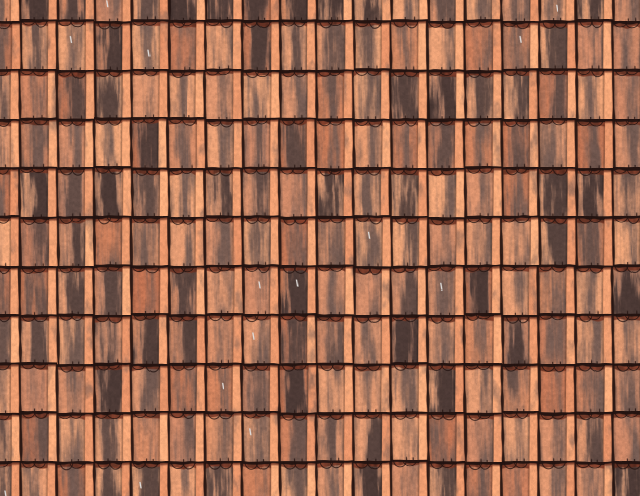
This texture is drawn by a WebGL 2 fragment shader. Its source:

```glsl
#version 300 es
precision highp float;
// Sunlit clay roof: rows of flat, weather-stained tiles with raised side rolls.
uniform vec2 u_resolution;
out vec4 outColor;

#define TILE vec2(0.0747, 0.0987)   // tile size, in canvas heights
#define ORIGIN vec2(0.041, 0.070)   // corner of the first whole tile
#define ROLL 0.75                   // where the raised roll begins across a tile
#define JOINT 0.035                 // width of the dark side joint
#define LIP 0.052                   // height of the dark gap under each row
#define WEAR 0.95                   // strength of the stains
#define WOBBLE vec2(0.05, 0.045)    // misalignment of the tiles

const vec3 LIGHT_CLAY = vec3(0.93, 0.65, 0.47);
const vec3 CLAY = vec3(0.76, 0.50, 0.38);
const vec3 RED_CLAY = vec3(0.70, 0.40, 0.28);
const vec3 SOOT = vec3(0.42, 0.33, 0.30);
const vec3 DEEP_SOOT = vec3(0.23, 0.17, 0.16);
const vec3 SHADE = vec3(0.40, 0.18, 0.12);
const vec3 GAP = vec3(0.13, 0.07, 0.06);

float hash(vec2 p) {
  vec3 q = fract(p.xyx * vec3(0.1031, 0.1030, 0.0973));
  q += dot(q, q.yzx + 33.33);
  return fract((q.x + q.y) * q.z);
}

float noise(vec2 p) {
  vec2 i = floor(p), f = fract(p);
  f = f * f * (3.0 - 2.0 * f);
  return mix(mix(hash(i), hash(i + vec2(1, 0)), f.x),
             mix(hash(i + vec2(0, 1)), hash(i + vec2(1, 1)), f.x), f.y);
}

float fbm(vec2 p) {
  float sum = 0.0, amp = 0.5;
  for (int i = 0; i < 4; i++) {
    sum += amp * noise(p);
    p = p * 2.03 + 17.1;
    amp *= 0.5;
  }
  return sum;
}

// Soft coverage of a stroke with the given half width
float stroke(float d, float halfWidth, float soft) {
  return 1.0 - smoothstep(halfWidth - soft, halfWidth + soft, abs(d));
}

// Pan: clay tint, streaks of soot, grain
vec3 panColor(vec2 f, vec2 id, vec2 g) {
  float tint = hash(id + 51.0), dirt = hash(id + 87.0);
  vec3 c = mix(CLAY, LIGHT_CLAY, tint * 0.8);
  c = mix(c, RED_CLAY, 0.75 * smoothstep(0.6, 1.0, hash(id + 23.0)));
  vec2 q = vec2(f.x * 5.0, f.y * 1.3) + 40.0 * vec2(hash(id + 5.0), hash(id + 9.0));
  float streak = fbm(q) + 0.25 * (noise(q * vec2(4.0, 1.2)) - 0.5);
  float middle = exp(-pow((f.x - 0.38 - 0.2 * hash(id + 3.0)) / 0.25, 2.0));
  float stain = smoothstep(0.22, 0.80, streak * 0.75 + 0.33 * middle + 0.30 * (dirt - 0.5));
  c = mix(c, SOOT, WEAR * stain);
  c = mix(c, DEEP_SOOT, WEAR * smoothstep(0.55, 1.0, stain) * smoothstep(0.35, 1.0, dirt) * 0.8);
  c *= 1.0 + 0.22 * (fbm(g * vec2(14.0, 18.0)) - 0.47);
  return c * mix(0.88, 1.06, smoothstep(0.0, 0.14, f.x));
}

// Roll: rounded shading with a bright crest
vec3 rollColor(float t, vec2 id, vec2 g) {
  vec3 c = mix(RED_CLAY * 1.12, LIGHT_CLAY, 0.45 + 0.55 * hash(id + 71.0));
  c = mix(c, SOOT, 0.55 * smoothstep(0.5, 0.8, fbm(g * vec2(3.0, 2.0) + 7.0)));
  float crest = 1.0 - pow(abs(t - 0.42) / 0.58, 2.0);
  c *= mix(vec3(0.58, 0.46, 0.43), vec3(1.06), smoothstep(-0.1, 0.75, crest));
  return c * (1.0 + 0.2 * (fbm(g * 16.0) - 0.47));
}

void main() {
  vec2 p = gl_FragCoord.xy / u_resolution.y;
  vec2 g = (p - ORIGIN) / TILE;
  vec2 px = 0.8 / (u_resolution.y * TILE);

  // Row and column, with each shared edge shifted a little
  float edge = round(g.y);
  float dy = g.y - edge + WOBBLE.y * (hash(vec2(floor(g.x), edge) + 13.0) - 0.5)
           + 0.012 * (noise(vec2(g.x * 5.0, edge * 7.0)) - 0.5);
  float row = dy < 0.0 ? edge - 1.0 : edge;
  float side = round(g.x);
  float dx = g.x - side + WOBBLE.x * (hash(vec2(side, row) + 31.0) - 0.5)
           + 0.02 * (g.y - row - 0.5);
  vec2 id = vec2(dx < 0.0 ? side - 1.0 : side, row) + 100.0;
  vec2 f = vec2(dx < 0.0 ? dx + 1.0 : dx, dy < 0.0 ? dy + 1.0 : dy);

  // Roll widens slightly toward its lower end
  float rollStart = ROLL + 0.03 * (f.y - 0.5);
  float onRoll = smoothstep(rollStart - px.x, rollStart + px.x, f.x);
  vec3 c = panColor(f, id, g);
  c *= 1.0 - 0.28 * smoothstep(rollStart - 0.07, rollStart, f.x);

  // Ragged shadow cast on the pan by the row above
  float depth = 0.085 + 0.07 * noise(vec2(f.x * 5.0, hash(id) * 50.0));
  float shadow = smoothstep(1.0 - depth - 0.02, 1.0 - depth + 0.02, f.y);
  c = mix(c, SHADE * (0.8 + 0.5 * noise(g * 12.0)), 0.85 * shadow);

  // Hanging loops under the upper edge and short clips on the lower edge
  for (int i = 0; i < 2; i++) {
    float k = float(i), r = hash(id + k * 19.0 + 2.0);
    vec2 h = (f - vec2(0.20 + 0.30 * k + 0.08 * r, 0.99)) / vec2(0.17, 0.10 + 0.05 * r);
    c = mix(c, GAP, 0.75 * stroke(length(h) - 1.0, 0.08, 0.10));
    float clip = stroke(f.x - 0.36 - 0.20 * k - 0.06 * r, 0.015, px.x);
    c = mix(c, GAP, 0.8 * clip * (1.0 - smoothstep(0.04, 0.06 + 0.04 * r, f.y)));
  }

  // Rare pale flecks
  vec2 fleck = f - vec2(0.2 + 0.4 * hash(id + 41.0), 0.25 + 0.4 * hash(id + 43.0));
  float pale = stroke(fleck.x + 0.2 * fleck.y, 0.018, px.x) * stroke(fleck.y, 0.07, px.y);
  c = mix(c, vec3(0.88, 0.87, 0.86), pale * step(0.94, hash(id + 47.0)));

  // Roll, then the dark joints between tiles
  vec3 roll = rollColor((f.x - rollStart) / (1.0 - rollStart), id, g);
  roll = mix(roll, SHADE, 0.8 * smoothstep(0.90, 0.96, f.y));
  c = mix(c, roll, onRoll);
  float sideWidth = JOINT * (0.55 + 0.7 * noise(g * vec2(1.0, 4.0)));
  c = mix(c, GAP, 0.9 * stroke(dx, sideWidth, px.x));
  float lipWidth = LIP * (0.7 + 0.6 * noise(g * vec2(6.0, 1.0))) * mix(1.0, 0.65, onRoll);
  c = mix(c, GAP, 0.95 * smoothstep(1.0 - lipWidth - px.y, 1.0 - lipWidth + px.y, f.y));
  c = mix(c, GAP, 0.9 * (1.0 - smoothstep(0.0, px.y, f.y)));
  outColor = vec4(clamp(c, 0.0, 1.0), 1.0);
}
```
